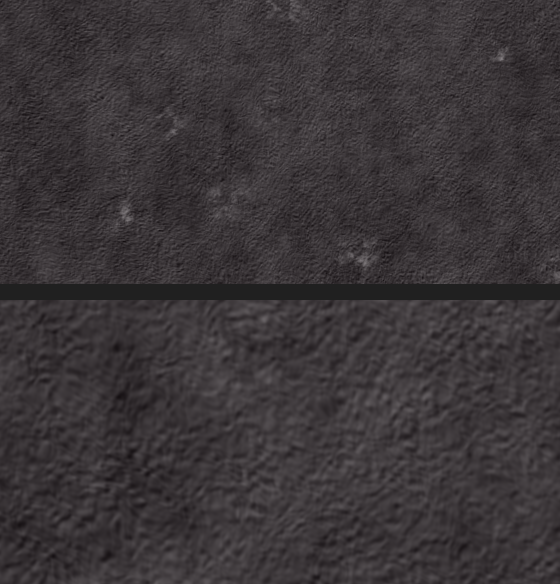
Top: the whole. Bottom: its middle third, enlarged.
A WebGL 1 fragment shader for this texture:

```glsl
precision highp float;
// Worn charcoal leather: a fine embossed grain over cloudy, faintly streaked
// tone, with a few pale flaky scuffs and small dark specks on jittered grids.
// All lengths are in canvas heights.

uniform vec2 u_resolution;

#define BASE_COLOR vec3(0.230, 0.210, 0.220)
#define GRAIN_DENSITY 128.0
#define GRAIN_CONTRAST 0.185
#define CLOUD_CONTRAST 0.095
#define MOTTLE_CONTRAST 0.10
#define STREAK_CONTRAST 0.020
#define SCUFF_CELL 0.37
#define SCUFF_RADIUS 0.064
#define SCUFF_CONTRAST 0.19
#define SPECK_CELL 0.085
#define SPECK_RADIUS 0.0060
#define SPECK_CONTRAST 0.085

float hash(vec2 p) {
  return fract(sin(dot(p, vec2(127.1, 311.7))) * 43758.5453);
}

float noise(vec2 p) {
  vec2 cell = floor(p);
  vec2 f = fract(p);
  f = f * f * (3.0 - 2.0 * f);
  float low = mix(hash(cell), hash(cell + vec2(1.0, 0.0)), f.x);
  float high = mix(hash(cell + vec2(0.0, 1.0)), hash(cell + vec2(1.0)), f.x);
  return mix(low, high, f.y);
}

float fbm(vec2 p) {
  float sum = 0.0;
  float weight = 0.533;
  for (int i = 0; i < 4; i++) {
    sum += weight * noise(p);
    p = mat2(1.6, 1.2, -1.2, 1.6) * p + 17.3;
    weight *= 0.5;
  }
  return sum;
}

// Grain height, and its slope towards a light at the upper left.
float grainHeight(vec2 p) {
  vec2 turned = mat2(0.8, 0.6, -0.6, 0.8) * p;
  return 0.7 * noise(p) + 0.3 * noise(turned * 1.6 + 31.0);
}

float relief(vec2 p) {
  vec2 toLight = vec2(-0.32, 0.55);
  return grainHeight(p) - grainHeight(p + toLight);
}

// Soft round blots, one at most in each cell of a jittered grid.
float blots(vec2 p, float cellSize, float chance, float radius) {
  vec2 home = floor(p / cellSize);
  float sum = 0.0;
  for (int y = -1; y <= 1; y++) {
    for (int x = -1; x <= 1; x++) {
      vec2 cell = home + vec2(float(x), float(y));
      vec2 jitter = vec2(hash(cell + 5.3), hash(cell + 9.7));
      vec2 center = (cell + 0.15 + 0.7 * jitter) * cellSize;
      float size = radius * mix(0.6, 1.15, hash(cell + 2.9));
      vec2 d = (p - center) / size;
      sum += step(hash(cell + 14.1), chance) * exp(-dot(d, d));
    }
  }
  return sum;
}

void main() {
  vec2 p = gl_FragCoord.xy / u_resolution.y;
  vec2 warp = vec2(fbm(p * 14.0), fbm(p * 14.0 + 40.0)) - 0.5;

  // Cloudy tone with faint upright streaks
  float tone = CLOUD_CONTRAST * (fbm(p * vec2(5.0, 3.6) + warp * 0.7 + 3.0) - 0.5);
  tone += MOTTLE_CONTRAST * (fbm(p * vec2(25.0, 20.0) + 60.0) - 0.5);
  tone += STREAK_CONTRAST * (noise(p * vec2(13.0, 2.0) + 8.0) - 0.5);

  // Grain: flat wrinkles on the left panel, rounder pebbles on the right
  vec2 g = p * GRAIN_DENSITY + warp * 3.0;
  float panel = smoothstep(0.62, 0.70, p.x + 0.1 * warp.x);
  float grain = mix(relief(g * vec2(0.8, 1.1)), relief(g), panel);
  float wear = 0.75 + 0.5 * noise(p * 9.0 + 22.0);
  tone += GRAIN_CONTRAST * wear * grain;

  // Pale scuffs: a flaky patch with a small bright core below it
  vec2 q = p + warp * 0.07;
  float flakes = smoothstep(0.40, 0.74, fbm(p * 34.0 + 11.0));
  float scuff = flakes * blots(q, SCUFF_CELL, 0.5, SCUFF_RADIUS);
  vec2 coreOffset = vec2(-0.012, 0.035);
  float core = blots(q + coreOffset, SCUFF_CELL, 0.5, SCUFF_RADIUS * 0.22);
  scuff += core * (0.4 + 0.6 * flakes);
  tone += SCUFF_CONTRAST * scuff;

  // Dark specks
  tone -= SPECK_CONTRAST * blots(p + warp * 0.012, SPECK_CELL, 0.35, SPECK_RADIUS);

  gl_FragColor = vec4(clamp(BASE_COLOR + tone, 0.0, 1.0), 1.0);
}
```
